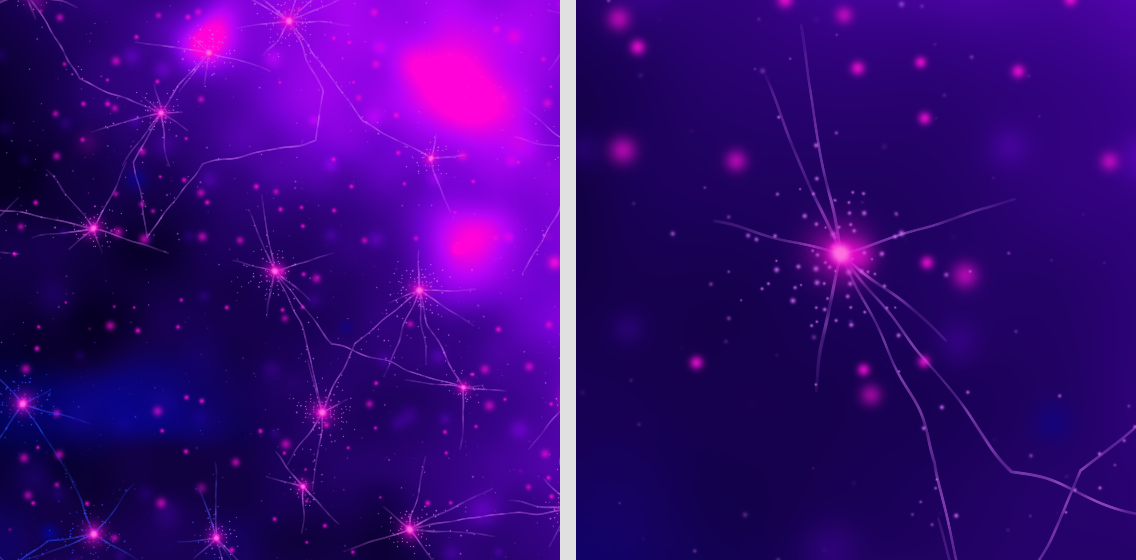
Left, the full canvas; right, a detail of the centre.
A WebGL 2 fragment shader for this background:

```glsl
#version 300 es
precision highp float;
// A violet nebula crossed by a web of glowing threads, sparks and motes.
// Soft noise drives a colour ramp; hubs on a jittered grid send out rays and
// bent links, and hashed dot layers scatter dust, motes and blurred orbs.
uniform vec2 u_resolution;
out vec4 fragColor;

const vec3 RAMP[6] = vec3[6](
  vec3(0.02, 0.00, 0.14), vec3(0.10, 0.005, 0.34), vec3(0.22, 0.01, 0.54),
  vec3(0.44, 0.01, 0.82), vec3(0.70, 0.02, 0.97), vec3(1.00, 0.01, 0.85));
const vec3 MAGENTA = vec3(1.0, 0.05, 0.86);
const vec3 SPARK = vec3(0.80, 0.42, 0.95);
const vec3 CORE = vec3(1.0, 0.42, 0.88);
const vec3 BLUE_HAZE = vec3(0.02, 0.02, 0.62);
const vec3 BLUE_THREAD = vec3(0.16, 0.30, 1.0);
const vec2 BLUE_CENTER = vec2(0.16, 0.16);
// Large glows: x, y, radius
const vec3 GLOW_RIGHT = vec3(0.85, 0.545, 0.080);
const vec3 GLOW_UPPER = vec3(0.83, 0.83, 0.090);
const vec3 GLOW_TOP = vec3(0.385, 0.94, 0.050);
const float HUB_CELLS = 4.6;
const float HUB_CHANCE = 0.82;
const float LINK_CHANCE = 0.55;
const int RAYS = 7;
const float THREAD_WIDTH = 0.0005;
const float TAU = 6.28319;

vec3 hash3(vec2 cell, float seed) {
  vec2 q = cell + 100.0 + seed * vec2(37.3, 71.9);
  vec3 h = fract(q.xyx * vec3(0.1031, 0.1030, 0.0973));
  h += dot(h, h.yxz + 33.33);
  return fract((h.xxy + h.yzz) * h.zyx);
}

float noise(vec2 p) {
  vec2 i = floor(p), f = fract(p);
  f = f * f * (3.0 - 2.0 * f);
  float low = mix(hash3(i, 0.0).x, hash3(i + vec2(1, 0), 0.0).x, f.x);
  float high = mix(hash3(i + vec2(0, 1), 0.0).x, hash3(i + 1.0, 0.0).x, f.x);
  return mix(low, high, f.y);
}

float fbm(vec2 p) {
  return 0.55 * noise(p) + 0.30 * noise(p * 2.1 + 7.3) + 0.15 * noise(p * 4.3 + 2.9);
}

vec3 ramp(float t) {
  vec3 color = RAMP[0];
  for (int i = 1; i < 6; i++)
    color = mix(color, RAMP[i], clamp(t * 5.0 - float(i - 1), 0.0, 1.0));
  return color;
}

float glow(vec2 p, vec3 g) {
  vec2 d = (p - g.xy) / g.z;
  return exp(-dot(d, d));
}

// One soft dot in some of the cells
float dots(vec2 p, float cells, float chance, float radius, float pixel, float seed) {
  vec2 id = floor(p * cells);
  vec3 h = hash3(id, seed);
  float r = max(radius * mix(0.45, 1.0, hash3(id, seed + 40.0).x), 0.6 * pixel);
  vec2 d = (p - (id + 0.5 + 0.5 * (h.xy - 0.5)) / cells) / r;
  return exp(-dot(d, d)) * smoothstep(0.0, 0.04, chance - h.z);
}

// Distance to a segment, and the position along it
vec2 segment(vec2 p, vec2 a, vec2 b) {
  vec2 ab = b - a;
  float t = clamp(dot(p - a, ab) / dot(ab, ab), 0.0, 1.0);
  return vec2(length(p - a - ab * t), t);
}

vec2 hubAt(vec2 id) { return id + 0.5 + 0.65 * (hash3(id, 3.0).xy - 0.5); }

float line(float d, float pixel) {
  return 1.0 - smoothstep(THREAD_WIDTH, THREAD_WIDTH + 1.1 * pixel, d / HUB_CELLS);
}

// Returns thread brightness, hub glow and dust density
vec3 web(vec2 p, float pixel) {
  vec2 g = p * HUB_CELLS, cell = floor(g);
  vec3 result = vec3(0.0);
  for (int n = 0; n < 9; n++) {
    vec2 id = cell + vec2(n % 3 - 1, n / 3 - 1);
    vec2 hub = hubAt(id);
    float size = mix(0.6, 1.1, hash3(id, 5.0).y);
    // Bent links to neighbouring hubs
    for (int k = 0; k < 2; k++) {
      vec3 h = hash3(id, 11.0 + float(k));
      if (h.z > LINK_CHANCE) continue;
      vec2 side = k == 0 ? vec2(1.0, floor(h.x * 3.0) - 1.0) : vec2(0.0, 1.0);
      vec2 end = hubAt(id + side), along = end - hub;
      vec2 bend = hub + along * (0.3 + 0.4 * h.y) + vec2(-along.y, along.x) * (h.x - 0.5) * 0.4;
      float d = min(segment(g, hub, bend).x, segment(g, bend, end).x);
      result.x = max(result.x, 0.75 * line(d, pixel));
      result.z += 0.14 * h.y * exp(-d * 22.0);
    }
    if (hash3(id, 5.0).x > HUB_CHANCE) continue;
    // Fading rays
    for (int k = 0; k < RAYS; k++) {
      vec3 h = hash3(id, 21.0 + float(k));
      float angle = TAU * (float(k) + h.x) / float(RAYS);
      vec2 tip = hub + vec2(cos(angle), sin(angle)) * size * mix(0.2, 0.75, h.y);
      vec2 s = segment(g, hub, tip);
      result.x = max(result.x, line(s.x, pixel) * (1.0 - 0.75 * s.y) * step(h.z, 0.75));
      result.z += 0.06 * exp(-s.x * 45.0) * step(h.z, 0.75);
    }
    float r = length(g - hub) / (HUB_CELLS * size);
    result.y += 0.55 * exp(-r * r / 0.00032) + 0.9 * exp(-r * r / 0.00004);
    result.z += 0.6 * exp(-r * r / 0.0011);
  }
  return result;
}

void main() {
  float pixel = 1.0 / min(u_resolution.x, u_resolution.y);
  vec2 p = gl_FragCoord.xy * pixel;

  // Nebula
  float slope = smoothstep(0.28, 0.82, dot(p, vec2(0.55, 0.45)));
  vec2 warped = p + 0.05 * (vec2(noise(p * 9.0), noise(p * 9.0 + 31.0)) - 0.5);
  float energy = mix(0.05, 0.66, slope) + 0.5 * (fbm(p * 3.6 + 5.0) - 0.5);
  energy += 0.55 * glow(warped, GLOW_RIGHT) + 0.42 * glow(warped, GLOW_UPPER)
          + 0.60 * glow(warped, GLOW_TOP);
  energy += 0.14 * dots(p, 5.0, 0.6, 0.035, pixel, 51.0)
          + 0.12 * dots(p + 0.37, 9.0, 0.5, 0.018, pixel, 52.0);
  vec3 color = ramp(clamp(energy, 0.0, 1.0));
  float blue = 1.0 - smoothstep(0.08, 0.38, length(p - BLUE_CENTER));
  color = mix(color, BLUE_HAZE, 0.8 * blue * smoothstep(0.3, 0.8, noise(p * 7.0 + 3.0)));
  color = mix(color, BLUE_HAZE, 0.7 * dots(p, 5.5, 0.2, 0.02, pixel, 53.0) * (1.0 - slope));

  // Blurred orbs and motes
  color = mix(color, MAGENTA, 0.85 * dots(p, 4.5, 0.22, 0.024, pixel, 61.0) * slope);
  color = mix(color, MAGENTA, 0.60 * dots(p, 13.0, 0.35, 0.009, pixel, 62.0));
  color = mix(color, MAGENTA, 0.80 * dots(p, 23.0, 0.22, 0.0048, pixel, 63.0));

  // Threads, dust and hubs
  vec2 wobble = vec2(noise(p * 26.0), noise(p * 26.0 + 17.0)) - 0.5;
  vec3 net = web(p + 0.007 * wobble, pixel);
  vec3 threadColor = mix(SPARK, BLUE_THREAD, smoothstep(0.2, 0.7, blue));
  float beads = 0.25 + 0.6 * noise(p * 95.0);
  color = mix(color, threadColor, net.x * beads);
  float dust = dots(p, 140.0, net.z + 0.02, 0.0014, pixel, 71.0);
  dust = max(dust, dots(p + 0.13, 95.0, 0.8 * net.z + 0.03, 0.0018, pixel, 72.0));
  color = mix(color, threadColor, 0.8 * dust);
  color = mix(color, MAGENTA, min(net.y, 0.75));
  color = mix(color, CORE, smoothstep(0.6, 1.4, net.y));

  fragColor = vec4(color, 1.0);
}
```
